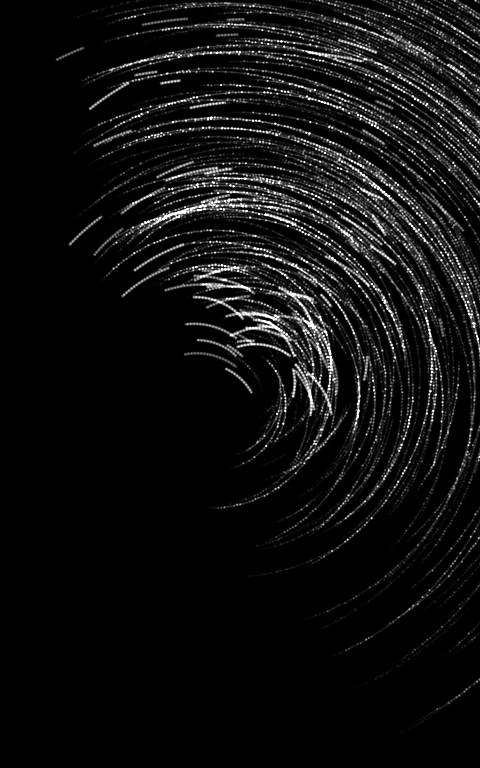
Give the GLSL for this background, as a Shadertoy shader.

```glsl
// Swirl of white spark trails on black: several hundred concentric arcs,
// each with a jittered centre, broken into random grains along its length.
// Every fifth arc is a short solid streak, gathered near the inner ring.

#define TRAILS 400
#define STREAK_EVERY 5
#define CENTRE vec2(0.293, 0.499)
#define INNER_RADIUS 0.075
#define OUTER_RADIUS 0.59
#define GRAIN_STEP 0.0042
#define GRAIN_SIZE 0.0011
#define STREAK_SIZE 0.0015
#define TRAIL_GAIN 1.15

float hash12(vec2 p) {
    vec3 q = fract(vec3(p.xyx) * 0.1031);
    q += dot(q, q.yzx + 33.33);
    return fract((q.x + q.y) * q.z);
}

vec4 hash41(float n) {
    vec4 q = fract(vec4(n) * vec4(0.1031, 0.1030, 0.0973, 0.1099));
    q += dot(q, q.wzxy + 33.33);
    return fract((q.xxyz + q.yzzw) * q.zywx);
}

// Soft disc or line coverage at distance d from its core
float coverage(float d, float size, float pixel) {
    return 1.0 - smoothstep(size - pixel, size + pixel, d);
}

// Angles where trails of a given radius begin and finish
vec2 sweepLimits(float radius) {
    float low = -1.95 + 1.5 * radius;
    float high = 2.75 - 1.3 * radius;
    high -= 0.8 * (1.0 - smoothstep(0.05, 0.2, radius));
    return vec2(low, high);
}

// Random grains strung along an arc
float grains(float along, float offset, float id, float pixel) {
    float cell = floor(along / GRAIN_STEP);
    float level = hash12(vec2(cell + 500.0, id));
    float wobble = hash12(vec2(id + 71.0, cell + 900.0)) - 0.5;
    vec2 d = vec2(along - (cell + 0.5) * GRAIN_STEP,
                  offset - wobble * 0.0016);
    return level * level * coverage(length(d), GRAIN_SIZE, pixel);
}

float trail(vec2 p, int index, float pixel) {
    float id = float(index);
    vec4 place = hash41(id + 3.7);
    bool streak = index % STREAK_EVERY == 0;

    // Ring: streaks crowd inward and cross at wider angles
    float spread = pow(place.x, streak ? 1.9 : 1.15);
    float radius = mix(INNER_RADIUS, streak ? 0.5 : OUTER_RADIUS, spread);
    float jitter = streak ? 0.12 : 0.065;
    vec2 local = p - CENTRE - (place.yz - vec2(0.4, 0.5)) * jitter;
    float offset = length(local) - radius;
    if (abs(offset) > 0.003 + pixel) return 0.0;

    // Sweep: an angular window inside the limits for this radius
    vec4 look = hash41(id + 611.3);
    vec2 limits = sweepLimits(radius);
    if (streak) limits.x = -0.45 + radius;
    float span = streak ? mix(0.02, 0.075, look.x) / radius
                        : mix(0.45, 1.9, look.x);
    span = min(span, limits.y - limits.x);
    float start = mix(limits.x, limits.y - span, pow(place.w, 0.7));
    float angle = atan(local.y, local.x);
    float inside = min(angle - start, start + span - angle) * radius;
    if (inside < -pixel) return 0.0;

    if (streak) {
        float ends = smoothstep(-pixel, pixel, inside);
        float grain = 0.8 + 0.2 * sin(angle * radius * 1500.0 + id);
        float level = mix(0.45, 1.0, look.y) * grain;
        return level * ends * coverage(abs(offset), STREAK_SIZE, pixel);
    }

    // Fine trails taper at the ends and dim outward and downward
    float ends = smoothstep(0.0, 0.05, inside);
    float level = mix(0.25, 1.4, look.y * look.y);
    level *= mix(1.15, 0.8, smoothstep(0.15, 0.5, radius));
    level *= mix(0.55, 1.0, smoothstep(-1.3, 0.1, angle));
    float core = 0.22 * coverage(abs(offset), 0.0008, pixel);
    float dots = grains(angle * radius, offset, id, pixel);
    return TRAIL_GAIN * level * ends * (core + 1.2 * dots);
}

void mainImage(out vec4 fragColor, in vec2 fragCoord) {
    float pixel = 1.0 / iResolution.y;
    vec2 p = fragCoord * pixel;
    p.x += 0.5 * (0.625 - iResolution.x * pixel);

    float light = 0.0;
    for (int i = 0; i < TRAILS; i++) light += trail(p, i, pixel);

    fragColor = vec4(vec3(min(light, 1.0)), 1.0);
}
```
